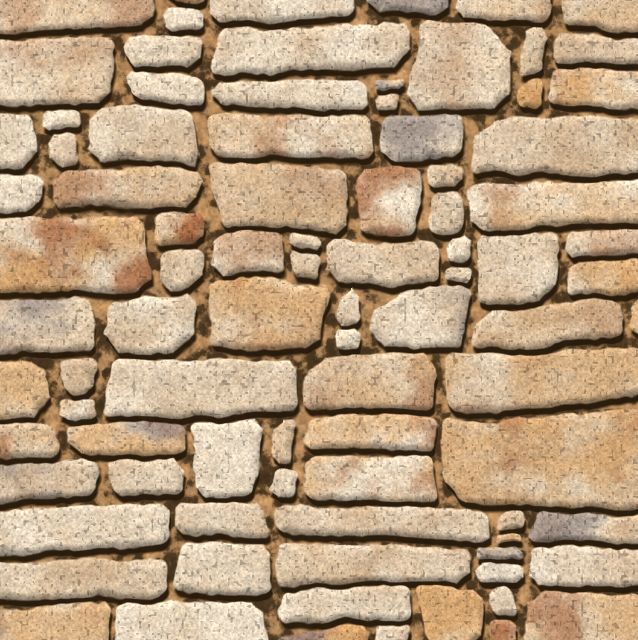
Reproduce this texture procedurally as a WebGL 1 fragment shader.

```glsl
precision highp float;
// Dry stone wall: the plane is split recursively into uneven blocks, each block
// holds one chamfered stone with rust stains and grain, set in sandy mortar.
// Sunlight from above gives bright upper rims and dark shadows in the joints.
uniform vec2 u_resolution;

const vec2 WALL_LO = vec2(-0.07, -0.05);
const vec2 WALL_HI = vec2(1.09, 1.06);
const float MAX_WIDTH = 0.42;
const float MAX_HEIGHT = 0.165;
const float JOINT = 0.0035;
const float FILLER_CHANCE = 0.42;
const vec2 TO_LIGHT = vec2(-0.003, 0.0105);

const vec3 CREAM = vec3(0.91, 0.85, 0.76);
const vec3 TAN = vec3(0.80, 0.69, 0.56);
const vec3 OCHRE = vec3(0.80, 0.58, 0.34);
const vec3 RUST = vec3(0.62, 0.36, 0.21);
const vec3 SLATE = vec3(0.55, 0.50, 0.48);
const vec3 MORTAR = vec3(0.66, 0.50, 0.33);
const vec3 SHADOW = vec3(0.13, 0.085, 0.03);

float hash(vec2 p) {
  vec3 q = fract(vec3(p.xyx) * 0.1031);
  q += dot(q, q.yzx + 33.33);
  return fract((q.x + q.y) * q.z);
}

float noise(vec2 p) {
  vec2 i = floor(p), f = fract(p);
  f = f * f * (3.0 - 2.0 * f);
  return mix(mix(hash(i), hash(i + vec2(1, 0)), f.x),
             mix(hash(i + vec2(0, 1)), hash(i + vec2(1, 1)), f.x), f.y);
}

float fbm(vec2 p) {
  float sum = 0.0, amp = 0.5;
  for (int i = 0; i < 5; i++) {
    sum += amp * noise(p);
    p = mat2(1.6, 1.2, -1.2, 1.6) * p + 17.3;
    amp *= 0.5;
  }
  return sum;
}

// Bends the joints and roughens the stone outlines.
vec2 warp(vec2 p) {
  vec2 bend = vec2(noise(p * 5.0), noise(p * 5.0 + 40.0)) - 0.5;
  vec2 chip = vec2(noise(p * 26.0 + 9.0), noise(p * 26.0 + 70.0)) - 0.5;
  vec2 grit = vec2(noise(p * 85.0), noise(p * 85.0 + 30.0)) - 0.5;
  return p + 0.03 * bend + 0.009 * chip + 0.004 * grit;
}

// Recursive block split; returns lower and upper corner of the block at p.
vec4 findBlock(vec2 p, out float id) {
  vec2 lo = WALL_LO, hi = WALL_HI;
  id = 1.0;
  for (int i = 0; i < 10; i++) {
    vec2 s = hi - lo;
    float r = hash(vec2(id, 3.7)), cut = hash(vec2(id, 11.3));
    bool wide = s.x > s.y * mix(2.2, 3.2, hash(vec2(id, 23.1)));
    if (wide ? s.x < MAX_WIDTH * mix(0.6, 1.0, r)
             : s.y < MAX_HEIGHT * mix(0.6, 1.0, r)) break;
    vec2 mid = lo + s * (wide ? mix(0.3, 0.7, cut) : mix(0.38, 0.62, cut));
    bool upper = wide ? p.x > mid.x : p.y > mid.y;
    if (wide) { if (upper) lo.x = mid.x; else hi.x = mid.x; }
    else { if (upper) lo.y = mid.y; else hi.y = mid.y; }
    id = id * 2.0 + (upper ? 1.0 : 0.0);
  }
  // Some blocks lose one end to a pair of small filler stones.
  if (hash(vec2(id, 31.9)) < FILLER_CHANCE && hi.x - lo.x > 0.17) {
    float endX = hi.x - mix(0.045, 0.085, hash(vec2(id, 41.7)));
    float midY = mix(lo.y, hi.y, mix(0.35, 0.65, hash(vec2(id, 47.3))));
    if (p.x < endX) hi.x = endX;
    else {
      lo.x = endX;
      id += 0.37;
      if (p.y > midY) { lo.y = midY; id += 0.29; } else hi.y = midY;
    }
  }
  return vec4(lo, hi);
}

// Signed distance to the stone: tilted sides, random corner cuts, soft rounding.
float stoneDistance(vec2 p, vec4 block, float id) {
  vec2 q = p - 0.5 * (block.xy + block.zw), b = 0.5 * (block.zw - block.xy);
  vec2 side = vec2(q.x < 0.0 ? -1.0 : 1.0, q.y < 0.0 ? -1.0 : 1.0);
  float tiltX = 0.45 * (hash(vec2(id, 53.0 + side.x)) - 0.5);
  float tiltY = 0.07 * (hash(vec2(id, 61.0 + side.y)) - 0.5);
  vec2 d = abs(q) - b + JOINT;
  d += vec2(tiltX * q.y + abs(tiltX) * b.y, tiltY * q.x + abs(tiltY) * b.x);
  float corner = hash(vec2(id, 71.0 + side.x + 3.0 * side.y));
  float cut = min(b.x, b.y) * 0.65 * corner * corner;
  float round_ = min(0.014, 0.45 * min(b.x, b.y));
  vec2 e = d + round_;
  float box = length(max(e, 0.0)) + min(max(e.x, e.y), 0.0) - round_;
  return max(box, (d.x + d.y + cut) * 0.707);
}

vec3 stoneColor(vec2 p, float id) {
  vec2 q = p + 13.0 * vec2(hash(vec2(id, 83.0)), hash(vec2(id, 89.0)));
  float stain = fbm(q * vec2(9.0, 12.0)), patchy = fbm(q * 17.0 + 5.0);
  float rusty = hash(vec2(id, 97.0)), pale = hash(vec2(id, 101.0));
  vec3 c = mix(CREAM, TAN, clamp(0.75 * pale + 1.6 * (patchy - 0.45), 0.0, 1.0));
  float amount = smoothstep(0.35, 1.0, rusty);
  c = mix(c, OCHRE, 0.75 * smoothstep(0.62, 0.3, stain) * amount);
  c = mix(c, RUST, 0.8 * smoothstep(0.47, 0.68, patchy * 0.5 + stain * 0.5) * amount);
  float grey = step(0.86, hash(vec2(id, 107.0)));
  return mix(c, SLATE, grey * 0.7 * smoothstep(0.4, 0.62, stain));
}

void main() {
  vec2 uv = gl_FragCoord.xy / u_resolution.y;
  vec2 p = warp(uv), lit = warp(uv + TO_LIGHT);
  float id, casterId;
  vec4 block = findBlock(p, id);
  vec4 caster = findBlock(lit, casterId);
  float d = stoneDistance(p, block, id);
  float shade = smoothstep(0.003, -0.003, stoneDistance(lit, caster, casterId));

  // Stone face: grain, dark specks, relief and lit rim.
  float grain = noise(uv * 260.0) - 0.5, fine = noise(uv * 430.0 + 8.0) - 0.5;
  float speck = smoothstep(0.74, 0.92, noise(uv * 210.0 + 50.0));
  float relief = fbm(uv * 28.0) - fbm((uv + 0.5 * TO_LIGHT) * 28.0);
  float rim = smoothstep(-0.014, -0.001, d);
  float slope = (stoneDistance(p + 0.4 * TO_LIGHT, block, id) - d) / length(0.4 * TO_LIGHT);
  vec3 stone = stoneColor(uv, id) * (1.02 + 0.17 * grain + 0.17 * fine + 0.3 * relief);
  stone *= 1.0 - 0.24 * speck;
  stone *= 1.0 + rim * (slope > 0.0 ? 0.10 : 0.38) * slope;

  // Joint: crumbly sand, deep where the stone above blocks the sun.
  float crumbs = fbm(uv * 60.0);
  vec3 joint = MORTAR * (0.55 + 0.85 * crumbs + 0.2 * grain);
  joint = mix(joint, SHADOW, max(0.93 * shade, 0.6 * smoothstep(0.55, 0.35, crumbs)));

  float edge = 0.0008 + 0.7 / u_resolution.y;
  gl_FragColor = vec4(mix(stone, joint, smoothstep(-edge, edge, d)), 1.0);
}
```
